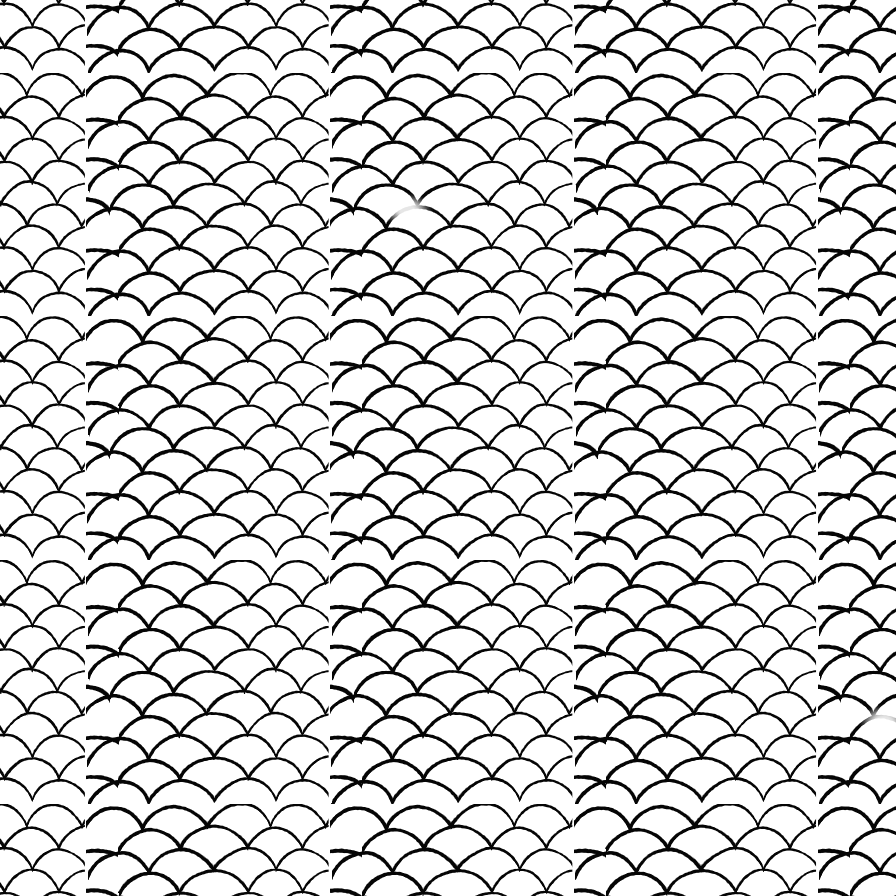
A WebGL 2 fragment shader for this pattern:

```glsl
#version 300 es
precision highp float;
// Hand-inked fish scales on white: a square tile of eleven staggered rows of arcs,
// repeated with visible seams. Each row is a periodic height curve measured by its
// slope-corrected distance; noise roughens the brush and rubs out a few spots.
uniform vec2 u_resolution;
out vec4 fragColor;

float hash(vec2 p) {
    vec3 q = fract(p.xyx * vec3(0.1031, 0.1030, 0.0973));
    q += dot(q, q.yzx + 33.33);
    return fract((q.x + q.y) * q.z);
}

float cornerSlope(vec2 cell, vec2 offset) {
    float angle = 6.2832 * hash(cell + 17.0);
    return dot(vec2(cos(angle), sin(angle)), offset);
}

float gradientNoise(vec2 p) {
    vec2 i = floor(p), f = fract(p);
    vec2 t = f * f * f * (f * (f * 6.0 - 15.0) + 10.0);
    vec2 e = vec2(1.0, 0.0);
    return mix(mix(cornerSlope(i, f), cornerSlope(i + e, f - e), t.x),
               mix(cornerSlope(i + e.yx, f - e.yx), cornerSlope(i + 1.0, f - 1.0), t.x), t.y);
}

// Distance to one row of arcs; p is in tile units with y pointing down.
float rowDistance(vec2 p, float row) {
    float odd = mod(row, 2.0), cycle = mod(row, 6.0);

    // Scales are widest right of the tile's middle, and rows shift a little.
    float bulge = 0.033 * exp(-pow((p.x - 0.66) / 0.18, 2.0));
    float shift = cycle < 0.5 ? -0.02 : (cycle > 4.5 ? -0.03 * (1.0 - p.x) : 0.006);
    float s = 4.0 * (p.x - bulge - shift) + 0.5 * odd;
    float scale = floor(s);
    if (scale < 0.0) return 1.0;

    // Half scales at the left seam start low and run flat.
    float drop = 0.012 * (hash(vec2(scale, row)) - 0.5);
    float sag = 0.087;
    if (odd > 0.5 && scale < 0.5) {
        drop = 0.08 - 0.009 * cycle;
        sag = 0.1;
    }

    // Elliptical arc, with its slope used to keep the stroke even.
    float u = 2.0 * fract(s) - 1.0;
    float root = sqrt(1.0 - 0.8 * u * u);
    float depth = (sag - drop) / 0.553;
    float top = 0.006 + 0.0892 * row + 0.03 * pow(1.0 - p.x, 4.0) + drop;
    float slope = 8.0 * depth * 0.8 * u / root;
    float d = abs(p.y - top - depth * (1.0 - root)) / sqrt(1.0 + slope * slope);
    return max(d, p.y - top - (sag - drop) - 0.004);
}

void main() {
    vec2 uv = gl_FragCoord.xy / u_resolution.y;
    vec2 grid = (vec2(uv.x, 1.0 - uv.y) - vec2(0.0964, 0.353)) / 0.272;
    vec2 tile = floor(grid), p = fract(grid);
    float pixel = 1.0 / (0.272 * u_resolution.y);

    // Unsteady hand
    vec2 drawn = p + 0.006 * vec2(gradientNoise(p * 9.0), gradientNoise(p * 9.0 + 40.0));
    float d = 1.0;
    for (int row = 0; row < 11; row++) d = min(d, rowDistance(drawn, float(row)));

    // Brush: heavy on the left, fine on the right, with a dry edge
    float halfWidth = mix(0.0079, 0.0046, p.x)
        + 0.0022 * gradientNoise(p * 11.0) + 0.002 * gradientNoise(p * 75.0);
    float ink = clamp((halfWidth - d) / pixel + 0.5, 0.0, 1.0);

    // Narrow blank strip at the right seam
    ink *= clamp((0.994 - p.x) / pixel + 0.5, 0.0, 1.0);

    // Soft rubbed-out spot in some tiles
    vec2 spot = vec2(hash(tile + 3.0), hash(tile + 8.0)) * 0.7 + 0.15;
    float rubbed = 1.0 - smoothstep(0.02, 0.09, length((p - spot) * vec2(0.8, 1.2)));
    ink *= 1.0 - 0.9 * rubbed * step(0.72, hash(tile + 21.0));

    fragColor = vec4(mix(vec3(1.0), vec3(0.02), ink), 1.0);
}
```
